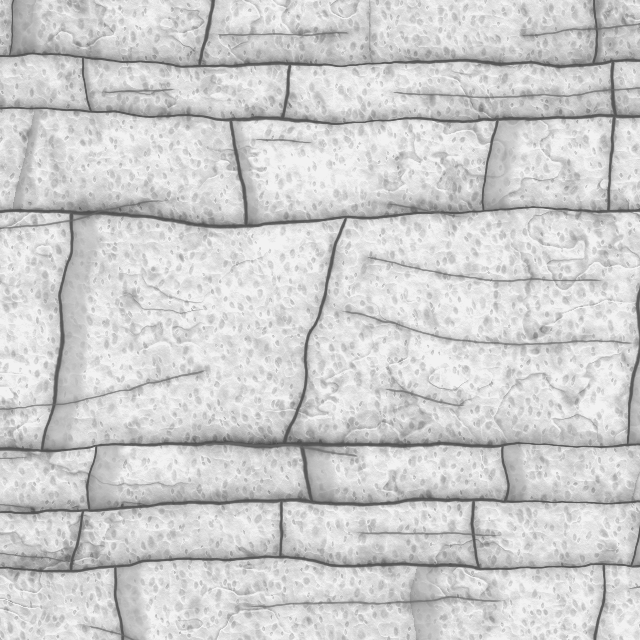
Write a WebGL 2 fragment shader that draws this texture map.

```glsl
#version 300 es
precision highp float;
// Pale, dry-laid stone wall: wavy beds are split into blocks by leaning joints.
// Pits, flaked ledges and fine ridges form a height field that is lit from above,
// then joints, ledge fractures and soft occlusion darken the seams.
uniform vec2 u_resolution;
out vec4 fragColor;

const float BEDS[8] = float[8](-0.1, 0.11, 0.2, 0.31, 0.66, 0.815, 0.905, 1.1);

struct Stone { float below, above, left, side, seed; };

float hash(vec2 p) {
  vec3 q = fract(vec3(p.xyx) * 0.1031);
  q += dot(q, q.yzx + 33.33);
  return fract((q.x + q.y) * q.z);
}

float noise(vec2 p) {
  vec2 i = floor(p), f = fract(p);
  f = f * f * (3.0 - 2.0 * f);
  return mix(mix(hash(i), hash(i + vec2(1, 0)), f.x),
             mix(hash(i + vec2(0, 1)), hash(i + vec2(1, 1)), f.x), f.y);
}

float fbm(vec2 p) {
  float sum = 0.0, amp = 0.5;
  for (int i = 0; i < 5; i++) {
    sum += amp * noise(p);
    p = mat2(1.6, 1.2, -1.2, 1.6) * p + 17.3;
    amp *= 0.5;
  }
  return sum;
}

// Scattered oval hollows of random size and depth
float pits(vec2 p, float density) {
  vec2 cell = floor(p);
  float depth = 0.0;
  for (int y = -1; y <= 1; y++)
    for (int x = -1; x <= 1; x++) {
      vec2 c = cell + vec2(x, y);
      float size = hash(c + 41.7);
      vec2 d = p - c - vec2(hash(c), hash(c + 19.1));
      d.x += 0.5 * (hash(c + 7.7) - 0.5) * d.y;
      float radius = 0.2 + 0.42 * size;
      float present = step(hash(c + 63.2), density) * (0.4 + 0.6 * hash(c + 5.3));
      depth = max(depth, present * (1.0 - smoothstep(0.35 * radius, radius, length(d * vec2(1.2, 0.85)))));
    }
  return depth;
}

// Returns surface height and cavity darkness
vec2 relief(vec2 p) {
  vec2 w = p + 0.016 * (vec2(fbm(p * 22.0), fbm(p * 22.0 + 31.0)) - 0.5);
  float fine = pits(w * vec2(74.0, 62.0), 0.75);
  float broad = pits(w * 25.0 + 11.0, 0.3);
  float ridge = pow(1.0 - abs(2.0 * noise(w * 62.0 + 5.0) - 1.0), 3.0);
  float grain = fbm(p * 85.0);

  // Flaked ledges follow the contours of a broad noise
  float level = 7.0 * fbm(w * vec2(4.5, 6.5) + 2.0);
  float f = fract(level);
  float gate = smoothstep(0.4, 0.68, noise(p * 8.0 + 50.0));
  float terrace = floor(level) + smoothstep(0.0, 0.09, f);
  float foot = smoothstep(0.8, 1.0, f) + 1.0 - smoothstep(0.0, 0.06, f);

  float height = 0.004 * gate * terrace - 0.0035 * fine - 0.005 * broad
               + 0.0016 * ridge + 0.004 * grain;
  float cavity = 0.11 * fine + 0.09 * broad + 0.12 * gate * foot
               - 0.035 * ridge + 0.16 * (0.48 - grain);
  return vec2(height, cavity);
}

float bedLine(int i, float x) {
  float row = float(i);
  return BEDS[i] + 0.04 * (noise(vec2(x * 2.6, row * 7.3)) - 0.5)
                 + 0.012 * (noise(vec2(x * 11.0, row * 3.7)) - 0.5);
}

// Distances from a point to the edges of its block
Stone findStone(vec2 p) {
  int bed = 0;
  for (int i = 1; i < 7; i++) if (p.y > bedLine(i, p.x)) bed = i;
  float row = float(bed);
  Stone s = Stone(p.y - bedLine(bed, p.x), bedLine(bed + 1, p.x) - p.y, 1.0, 1.0, 0.5);
  float count = 2.0 + 1.6 * hash(vec2(row, 8.4));
  float middle = 0.5 * (BEDS[bed] + BEDS[bed + 1]);
  for (int k = -1; k < 5; k++) {
    vec2 id = vec2(float(k) + 3.0, row * 5.0 + 2.0);
    float lean = 0.5 * (hash(id + 27.0) - 0.5);
    float x = (float(k) + 0.7 * hash(id)) / count + lean * (p.y - middle)
            + 0.02 * (noise(vec2(p.y * 13.0, id.x + row * 9.0)) - 0.5);
    float d = p.x - x;
    float faint = 0.004 * smoothstep(0.55, 0.9, hash(id + 71.0));
    s.side = min(s.side, abs(d) + faint);
    if (d > 0.0 && d < s.left) { s.left = d; s.seed = hash(id + 13.0); }
  }
  return s;
}

// Distance to broken, nearly level fractures inside the blocks
float fracture(vec2 p) {
  float s = p.y * 10.0 + 1.1 * noise(vec2(p.x * 2.5, p.y * 2.0));
  float gate = noise(vec2(p.x * 4.5, floor(s) * 5.7));
  return abs(fract(s) - 0.5) / 10.0 + 0.03 * (1.0 - smoothstep(0.45, 0.65, gate));
}

void main() {
  vec2 p = gl_FragCoord.xy / u_resolution.y;
  vec2 rough = p + 0.013 * (vec2(fbm(p * 17.0), fbm(p * 17.0 + 9.0)) - 0.5);
  Stone stone = findStone(rough);
  float seam = min(min(stone.below, stone.above), stone.side);

  // Slope lighting and cavities
  float e = 0.0012;
  vec2 here = relief(p);
  vec2 slope = vec2(relief(p + vec2(e, 0)).x, relief(p + vec2(0, e)).x) - here.x;
  slope /= e;
  slope /= sqrt(1.0 + dot(slope, slope));
  float detail = -0.11 * dot(slope, vec2(0.35, 0.9)) - here.y;

  // Some blocks have a smoother grey face along their left edge
  float faceWidth = 0.045 * smoothstep(0.45, 0.9, stone.seed);
  float face = 1.0 - smoothstep(faceWidth * 0.7, faceWidth + 0.004, stone.left);
  float shade = 0.885 + 0.12 * (fbm(p * 5.0 + 80.0) - 0.48);
  shade += detail * (1.0 - 0.6 * face) - 0.1 * face;

  // Rounded edges, shaded undersides and occluded seams
  float wear = noise(p * 7.0 + 20.0);
  shade -= 0.18 * exp(-seam / 0.010);
  shade -= (0.08 + 0.22 * wear) * exp(-stone.below / 0.017);
  shade += 0.03 * exp(-stone.above / 0.025);
  float ledge = fracture(rough);
  shade -= 0.16 * exp(-ledge / 0.007);

  // Dark open joints and thinner fractures
  float width = mix(0.0016, 0.0052, wear);
  float gap = 1.0 - smoothstep(width * 0.25, width, seam);
  float split = 1.0 - smoothstep(0.0004, 0.0022, ledge);
  shade = mix(shade, 0.32, 0.9 * gap);
  shade = mix(shade, 0.42, 0.65 * split);
  fragColor = vec4(vec3(clamp(shade, 0.2, 0.95)), 1.0);
}
```
